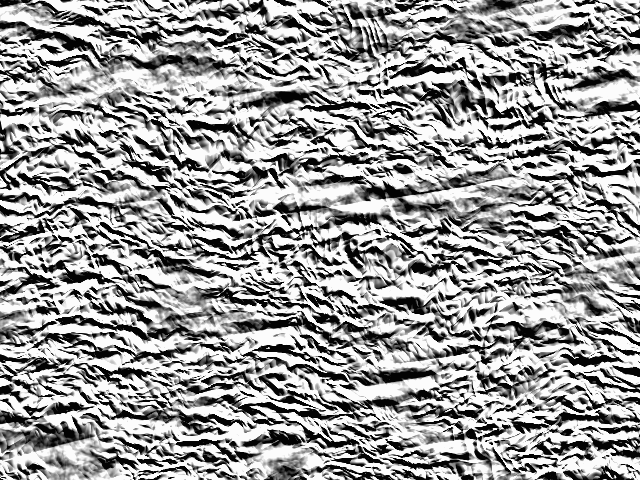
Reproduce this texture procedurally as a WebGL 1 fragment shader.

```glsl
precision highp float;

uniform vec2 u_resolution;

const vec2 LIGHT = vec2(0.42, 0.91);
const float RELIEF_STEP = 0.0009;
const float CRUMPLED_TONE = 0.77;
const float CALM_TONE = 0.66;
const float CONTRAST = 1.15;
const float CREASE_SOFTNESS = 0.0003;

float hash(vec2 cell) {
  vec3 q = fract(vec3(cell.xyx) * vec3(0.1031, 0.1030, 0.0973));
  q += dot(q, q.yzx + 33.33);
  return fract((q.x + q.y) * q.z);
}

float cornerSlope(vec2 cell, vec2 corner, vec2 local) {
  float angle = 6.2832 * hash(cell + corner);
  return dot(vec2(cos(angle), sin(angle)), local - corner);
}

float gradientNoise(vec2 p) {
  vec2 cell = floor(p);
  vec2 f = p - cell;
  vec2 w = f * f * f * (f * (f * 6.0 - 15.0) + 10.0);
  float low = mix(cornerSlope(cell, vec2(0.0, 0.0), f),
                  cornerSlope(cell, vec2(1.0, 0.0), f), w.x);
  float high = mix(cornerSlope(cell, vec2(0.0, 1.0), f),
                   cornerSlope(cell, vec2(1.0, 1.0), f), w.x);
  return mix(low, high, w.y);
}

// Rounded domes separated by narrow creases
float creases(vec2 p) {
  float n = gradientNoise(p);
  return sqrt(n * n + CREASE_SOFTNESS);
}

vec2 rotate(vec2 p, float angle) {
  float c = cos(angle);
  float s = sin(angle);
  return vec2(c * p.x - s * p.y, s * p.x + c * p.y);
}

// Divides by the frequency so every layer has a similar steepness
float foldLayer(vec2 p, vec2 frequency, float angle, float offset) {
  vec2 q = rotate(p, angle) * frequency + offset;
  return creases(q) / max(frequency.x, frequency.y);
}

// Gentle bending of the sheet, broken by angular kinks of two sizes
vec2 bendSheet(vec2 p) {
  p.y += 0.08 * gradientNoise(p * vec2(2.6, 2.9) + 7.3);
  p.y += 0.028 * creases(p * vec2(11.0, 8.0) + 52.1);
  p.x += 0.035 * creases(p * vec2(7.0, 12.0) + 31.7);
  p.y -= 0.017 * creases(rotate(p, 0.5) * vec2(25.0, 19.0) + 14.9);
  return p;
}

float foilHeight(vec2 p, float calm, float pinch) {
  vec2 q = bendSheet(p);
  float crumple = mix(1.0, 0.2, calm);
  float height = 0.42 * foldLayer(q, vec2(4.5, 15.0), 0.05, 11.4);
  height -= 0.42 * foldLayer(p, vec2(2.2, 21.0), -0.2, 83.2);
  height += 0.9 * crumple * foldLayer(q, vec2(12.0, 32.0), 0.0, 23.6);
  height -= 0.65 * crumple * foldLayer(q, vec2(19.0, 40.0), 0.6, 41.9);
  height += 0.65 * crumple * foldLayer(q, vec2(23.0, 46.0), -0.65, 59.3);
  height -= 0.55 * crumple * foldLayer(q, vec2(57.0, 70.0), 0.3, 72.4);
  height += 0.9 * pinch * foldLayer(q, vec2(42.0, 9.0), -0.25, 67.5);
  return height;
}

// Thin shadow lines where the noise crosses zero
float cracks(vec2 p, vec2 frequency, float angle, float width) {
  float n = abs(gradientNoise(rotate(p, angle) * frequency + 37.6));
  return 1.0 - smoothstep(0.4 * width, width, n);
}

void main() {
  vec2 p = gl_FragCoord.xy / u_resolution.y;

  // Smooth patches and bundles of upright creases
  float calm = smoothstep(0.04, 0.32, gradientNoise(p * vec2(4.6, 8.0) + 15.8));
  float pinch = smoothstep(0.1, 0.35, gradientNoise(p * vec2(5.5, 2.8) + 95.3));

  // Relief lighting along the light direction
  vec2 offset = LIGHT * RELIEF_STEP;
  float rise = foilHeight(p + offset, calm, pinch)
             - foilHeight(p - offset, calm, pinch);
  float slope = rise / (2.0 * RELIEF_STEP);

  // Cloudy and grainy reflections on the smooth patches
  float cloud = gradientNoise(p * vec2(18.0, 30.0) + 4.6)
              + 0.6 * gradientNoise(p * vec2(58.0, 74.0) + 9.1)
              + 0.5 * gradientNoise(p * vec2(140.0, 150.0) + 2.7);
  float tone = mix(CRUMPLED_TONE, CALM_TONE, calm)
             + CONTRAST * slope + 0.6 * calm * cloud;

  // Sharp crossing cracks on the crumpled parts
  float lines = cracks(p, vec2(15.0, 7.0), 0.6, 0.06)
              * smoothstep(0.0, 0.2, gradientNoise(p * 6.0 + 21.3));
  tone -= 0.6 * lines * (1.0 - calm);

  gl_FragColor = vec4(vec3(clamp(tone, 0.01, 0.99)), 1.0);
}
```
